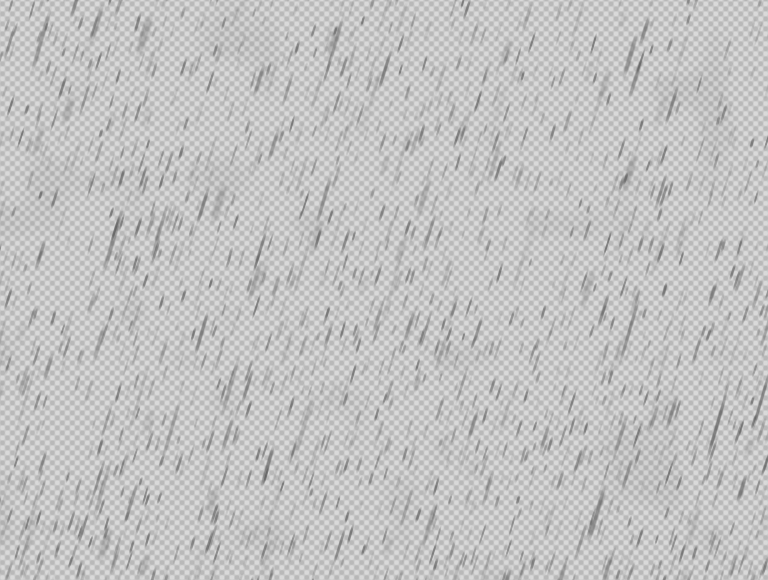
Give the GLSL for this pattern, as a Shadertoy shader.

```glsl
// Slanted grey rain streaks over a fine two-tone checkerboard.

const vec3 LIGHT_SQUARE = vec3(0.85);
const vec3 DARK_SQUARE = vec3(0.725);
const vec3 RAIN_COLOR = vec3(0.31);
const float PI = 3.14159;
const float SQUARE_SIZE = 0.0086;

float hash(vec2 p, float seed) {
    vec3 q = fract(vec3(p.xyx) * 0.1031 + seed * 0.1373);
    q += dot(q, q.yzx + 33.33);
    return fract((q.x + q.y) * q.z);
}

float valueNoise(vec2 p, float seed) {
    vec2 i = floor(p);
    vec2 f = fract(p);
    f = f * f * (3.0 - 2.0 * f);
    float bottom = mix(hash(i, seed), hash(i + vec2(1, 0), seed), f.x);
    float top = mix(hash(i + vec2(0, 1), seed), hash(i + vec2(1, 1), seed), f.x);
    return mix(bottom, top, f.y);
}

// Soft-edged checkerboard: 0 on dark squares, 1 on light ones.
float checker(vec2 p, float size) {
    vec2 wave = sin(PI * p / size);
    return clamp(0.5 + 1.1 * wave.x * wave.y, 0.0, 1.0);
}

// Tapered vertical stroke centred on the origin.
float stroke(vec2 p, float halfLength, float halfWidth, float pixel) {
    float along = clamp(1.0 - abs(p.y) / halfLength, 0.0, 1.0);
    float taper = smoothstep(0.0, 0.65, along);
    float width = halfWidth * mix(0.55, 1.0, taper);
    return taper * (1.0 - smoothstep(width * 0.3, width + 0.5 * pixel, abs(p.x)));
}

// One streak at most per sheared cell; columns are shifted at random.
float rainLayer(vec2 p, vec2 cell, float slant, float halfWidth,
                float fill, float opacity, float seed, float pixel) {
    vec2 q = vec2(p.x - slant * p.y, p.y);
    float column = floor(q.x / cell.x);
    float shift = hash(vec2(column, 7.0), seed) * cell.y;
    vec2 id = vec2(column, floor((q.y + shift) / cell.y));
    vec2 local = vec2(q.x, q.y + shift) - id * cell;

    // Streaks gather in clumps and thin out towards the top.
    vec2 center = (id + 0.5) * cell - vec2(0.0, shift);
    center.x += slant * center.y;
    float clump = valueNoise(center * 9.0, 3.0);
    float density = fill * mix(0.55, 1.45, clump) * mix(1.15, 0.75, center.y);
    if (hash(id, seed + 1.0) > density) return 0.0;

    float halfLength = 0.5 * cell.y * mix(0.4, 0.95, hash(id, seed + 2.0));
    float x = cell.x * mix(0.18, 0.82, hash(id, seed + 3.0));
    float y = mix(halfLength, cell.y - halfLength, hash(id, seed + 4.0));
    float strength = hash(id, seed + 5.0);
    float width = halfWidth * mix(0.7, 1.2, hash(id, seed + 6.0));
    return opacity * mix(0.2, 1.0, strength * strength)
         * stroke(local - vec2(x, y), halfLength, width, pixel);
}

// Lays one translucent coat over another.
float over(float a, float b) {
    return 1.0 - (1.0 - a) * (1.0 - b);
}

void mainImage(out vec4 fragColor, in vec2 fragCoord) {
    vec2 p = fragCoord / iResolution.y;
    float pixel = 1.0 / iResolution.y;

    // Background squares with faint smudges.
    vec3 color = mix(DARK_SQUARE, LIGHT_SQUARE, checker(p, SQUARE_SIZE));
    float smudge = smoothstep(0.65, 0.95, valueNoise(p * 13.0, 11.0));
    color -= 0.03 * smudge;

    // Two coats of short drizzle.
    float rain = 0.0;
    for (int i = 0; i < 2; i++) {
        float k = float(i);
        rain = over(rain, rainLayer(p, vec2(0.025, 0.046 + 0.012 * k), 0.28 + 0.04 * k,
                                    0.0026, 0.62, 0.62, 20.0 + 9.0 * k, pixel));
    }
    // Medium, long and wide blurred streaks.
    rain = over(rain, rainLayer(p, vec2(0.042, 0.09), 0.31, 0.0037, 0.5, 0.6, 41.0, pixel));
    rain = over(rain, rainLayer(p, vec2(0.085, 0.15), 0.29, 0.0045, 0.42, 0.65, 53.0, pixel));
    rain = over(rain, rainLayer(p, vec2(0.07, 0.1), 0.3, 0.0085, 0.3, 0.3, 67.0, pixel));

    fragColor = vec4(mix(color, RAIN_COLOR, rain), 1.0);
}
```
